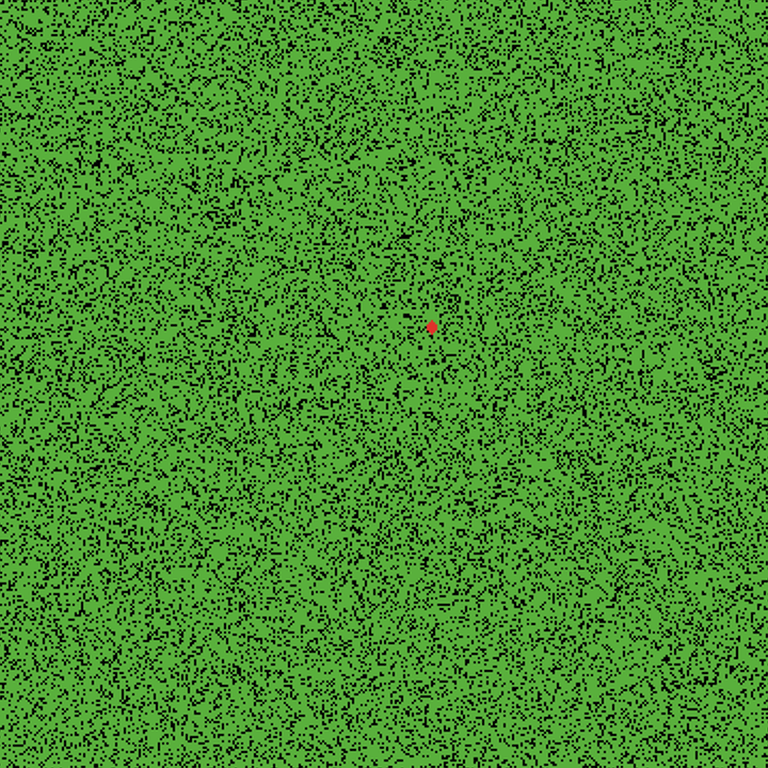
Write a Shadertoy shader that draws this texture.

```glsl
// A green field of tiny square cells, about a fifth of them randomly black,
// with one small red ember of cells near the middle. Each point blends the
// nearby cells through a windowed sinc, which keeps the grain crisp but smooth.

const float CELLS = 360.0;          // cells along the canvas height
const float EMPTY_SHARE = 0.205;    // share of black cells
const float FILTER_SCALE = 0.703;   // width of the sinc lobe, in cells
const vec2 EMBER_CELL = vec2(202.5, 206.5);
const vec2 EMBER_SQUEEZE = vec2(1.1, 0.85);
const float EMBER_RADIUS = 2.6;     // in cells
const vec3 LEAF_GREEN = vec3(0.350, 0.690, 0.235);
const vec3 EMPTY_BLACK = vec3(0.0);
const vec3 EMBER_RED = vec3(0.87, 0.20, 0.17);
const float PI = 3.14159;

float hash(vec2 p) {
    return fract(sin(dot(p, vec2(12.9898, 78.233))) * 43758.5453);
}

// Second round of hashing breaks up the bands of a single one
float evenHash(vec2 p) {
    return hash(vec2(hash(p), hash(p.yx + 19.7)) * 17.0);
}

// Flat colour of one cell
vec3 cellColor(vec2 cell) {
    vec2 toEmber = (cell + 0.5 - EMBER_CELL) * EMBER_SQUEEZE;
    if (length(toEmber) < EMBER_RADIUS) return EMBER_RED;
    return evenHash(cell) < EMPTY_SHARE ? EMPTY_BLACK : LEAF_GREEN;
}

float sinc(float x) {
    return abs(x) < 0.001 ? 1.0 : sin(PI * x) / (PI * x);
}

// Three-lobed windowed sinc
float lanczos(float x) {
    return abs(x) < 3.0 ? sinc(x) * sinc(x / 3.0) : 0.0;
}

// Weight of a cell along one axis, from three samples across its width
float cellWeight(float start) {
    float sum = 0.0;
    for (int k = 0; k < 3; k++) {
        sum += lanczos((start + (float(k) + 0.5) / 3.0) / FILTER_SCALE);
    }
    return sum;
}

void mainImage(out vec4 fragColor, in vec2 fragCoord) {
    vec2 p = fragCoord / iResolution.y * CELLS;
    vec2 home = floor(p);
    vec3 sum = vec3(0.0);
    float total = 0.0;

    // Blend the surrounding cells
    for (int j = -3; j <= 3; j++) {
        float rowWeight = cellWeight(home.y + float(j) - p.y);
        for (int i = -3; i <= 3; i++) {
            vec2 cell = home + vec2(float(i), float(j));
            float weight = rowWeight * cellWeight(cell.x - p.x);
            sum += weight * cellColor(cell);
            total += weight;
        }
    }
    fragColor = vec4(clamp(sum / total, 0.0, 1.0), 1.0);
}
```
